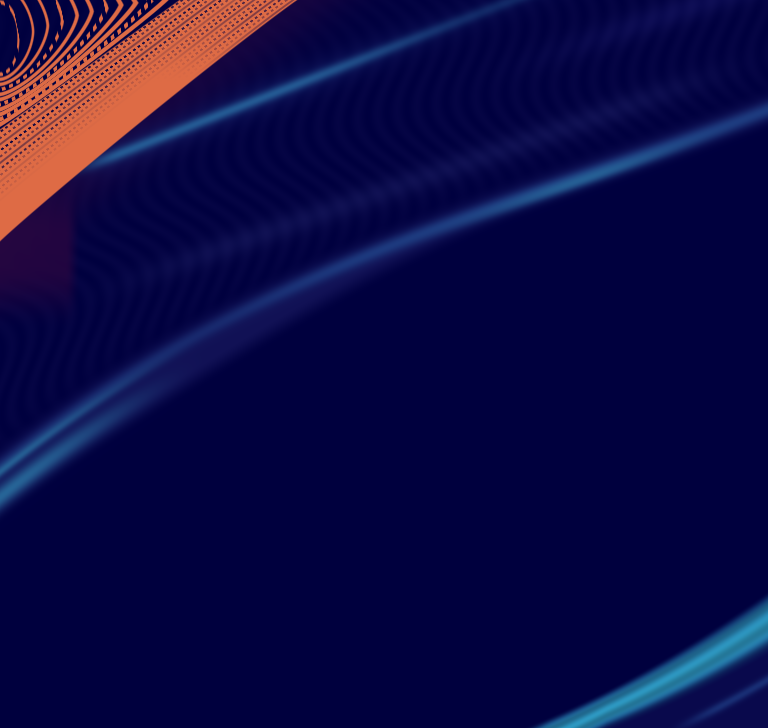
This background is drawn by a Shadertoy shader. Its source:

```glsl
// Deep navy field crossed by soft blue ribbons, with a fan of orange strands
// in the upper left corner. Ribbons are polynomial curves with gaussian
// profiles; the strands are superellipse arcs, solid or dotted, set by loops.

float glow(float d, float w) { return exp(-d * d / (w * w)); }

float hash(float n) { return fract(sin(n * 91.7) * 437.5); }

// One inside [a, b], with edges softened by s
float between(float v, float a, float b, float s) {
    return smoothstep(a - s, a + s, v) * (1.0 - smoothstep(b - s, b + s, v));
}

// Signed distance to an arc joining the two axes at "ends"
float arcDistance(vec2 p, vec2 ends, float power) {
    vec2 q = abs(p) / ends + 1e-5;
    float f = pow(pow(q.x, power) + pow(q.y, power), 1.0 / power);
    return (f - 1.0) * ends.x * ends.y / length(ends);
}

float stroke(float d, float halfWidth, float px) {
    return 1.0 - smoothstep(halfWidth - px * 0.7, halfWidth + px * 0.7, abs(d));
}

// Middle ribbon with its bright strands
vec3 middleRibbon(vec3 col, vec2 uv, float d) {
    float x = uv.x;
    float depth = mix(0.068, 0.018, smoothstep(0.15, 0.7, x));
    float body = smoothstep(-depth - 0.012, -depth + 0.022, d)
               * (1.0 - smoothstep(-0.005, 0.035, d));
    col = mix(col, vec3(0.08, 0.08, 0.35), body * 0.85);

    float left = 1.0 - smoothstep(0.0, 0.27, x);
    float right = glow(x - 0.76, 0.13);
    vec3 cyan = vec3(0.16, 0.43, 0.62);
    col = mix(col, vec3(0.12, 0.25, 0.52), glow(d, 0.011) * (0.5 + 0.35 * smoothstep(0.25, 0.5, x)));
    col = mix(col, cyan, glow(d + 0.005, 0.009) * right * 0.75);
    col = mix(col, cyan, glow(d + 0.008, 0.008) * left * 0.8);
    col = mix(col, cyan, glow(d + 0.043, 0.016) * left * 0.9);
    return col;
}

// Wide cyan ribbon in the lower right corner
vec3 cornerRibbon(vec3 col, vec2 uv) {
    float x = uv.x - 0.69;
    float d = 0.43 * x + 0.5 * x * x - uv.y;
    float thick = 0.047 + 0.12 * max(x - 0.1, 0.0);
    float on = smoothstep(-0.04, 0.03, x);
    float t = d / thick;
    col = mix(col, vec3(0.05, 0.05, 0.32), smoothstep(0.6, 1.2, t) * on * 0.7);
    float body = smoothstep(-0.1, 0.22, t) * (1.0 - smoothstep(0.7, 1.15, t));
    float streaks = 0.9 + 0.1 * sin(t * 16.0 + 5.0 * x);
    vec3 tone = mix(vec3(0.11, 0.35, 0.58), vec3(0.18, 0.60, 0.76), glow(t - 0.52, 0.38));
    col = mix(col, tone * streaks, body * on);
    float thread = glow(d - thick - 0.043, 0.007) * smoothstep(0.17, 0.25, x);
    return mix(col, vec3(0.12, 0.24, 0.52), thread * 0.7);
}

// Orange fan: open arcs, then a solid mass cut by dark threads
float orangeFan(vec2 p, float px) {
    vec2 upper = vec2(0.234, 0.169), lower = vec2(0.387, 0.315);
    float along = dot(p, vec2(0.76, -0.65));
    float dots = smoothstep(-0.3, 0.3, sin(along * 850.0));
    float fan = 0.0;

    for (int i = 0; i < 11; i++) {
        float t = float(i) / 11.0;
        float shift = 0.05 * (1.0 - t) * (1.0 - t);
        vec2 ends = mix(vec2(0.024, 0.097), upper, t) - vec2(0.0, shift);
        float d = arcDistance(p - vec2(0.0, shift), ends, mix(2.0, 1.0, sqrt(t)));
        float dotted = i % 3 == 0 ? smoothstep(-0.3, 0.3, sin((along + p.y * 0.5) * 800.0)) : 1.0;
        fan = max(fan, stroke(d, 0.0012 + 0.0015 * t, px) * dotted);
    }

    float top = arcDistance(p, upper, 1.0);
    float bottom = arcDistance(p, lower, 0.97);
    float mass = smoothstep(-px, px, top) * (1.0 - smoothstep(-px, px, bottom));

    for (int i = 0; i < 18; i++) {
        float t = (float(i) + 0.4) / 18.0;
        float d = arcDistance(p, mix(upper, lower, t), 1.0 - 0.03 * t);
        float fade = mix(1.0 - smoothstep(0.2, 0.7, t), 0.9, 1.0 - smoothstep(0.01, 0.11, p.y));
        float gap = stroke(d, 0.0013, px) * fade * (0.45 + 0.55 * hash(float(i) + 2.0));
        mass *= 1.0 - gap * (i % 3 == 2 ? 0.6 : dots);
    }
    return max(fan, mass);
}

void mainImage(out vec4 fragColor, in vec2 fragCoord) {
    vec2 uv = fragCoord / iResolution.xy;
    vec2 p = vec2(uv.x, 0.95 * (1.0 - uv.y));
    float x = uv.x;
    vec3 col = vec3(0.0, 0.0, 0.245);

    // Haze and faint contour waves above the middle ribbon
    float d = uv.y - (0.36 + x * (0.838 + x * (-0.614 + 0.265 * x)));
    float above = smoothstep(0.0, 0.06, d);
    float wave = sin(260.0 * (x + 0.25 * d + 0.025 * sin(d * 28.0 + x * 6.0)));
    col += vec3(0.018, 0.016, 0.02) * above * (0.5 + 0.5 * wave) * (1.0 - 0.5 * smoothstep(0.2, 0.4, d));
    float veil = uv.y - 0.615 - 0.37 * (x - 0.17);
    col += vec3(0.045, 0.05, 0.06) * glow(veil, 0.018) * between(x, 0.2, 0.9, 0.12);
    col += vec3(0.04, 0.04, 0.07) * glow(uv.y - 0.93 - 0.36 * (x - 0.73), 0.02) * smoothstep(0.6, 0.9, x);

    // Purple glow beside the fan
    float purple = (1.0 - smoothstep(0.085, 0.105, x)) * between(uv.y, 0.59, 0.72, 0.045);
    col = mix(col, vec3(0.15, 0.02, 0.25), purple * 0.85);
    float edge = arcDistance(p, vec2(0.387, 0.315), 0.97);
    col = mix(col, vec3(0.16, 0.03, 0.25), glow(edge, 0.045) * 0.5);

    // Ribbons
    col = middleRibbon(col, uv, d);
    float upperLine = uv.y - 0.77 - 0.412 * (x - 0.11);
    float reach = smoothstep(0.08, 0.16, x) * (1.0 - 0.6 * smoothstep(0.35, 0.65, x));
    col = mix(col, vec3(0.07, 0.10, 0.38), glow(upperLine, 0.024) * reach * 0.6);
    col = mix(col, vec3(0.15, 0.38, 0.60), glow(upperLine, 0.0085) * reach * 0.9);
    col = cornerRibbon(col, uv);

    col = mix(col, vec3(0.87, 0.42, 0.27), orangeFan(p, 1.0 / iResolution.x));
    fragColor = vec4(col, 1.0);
}
```
